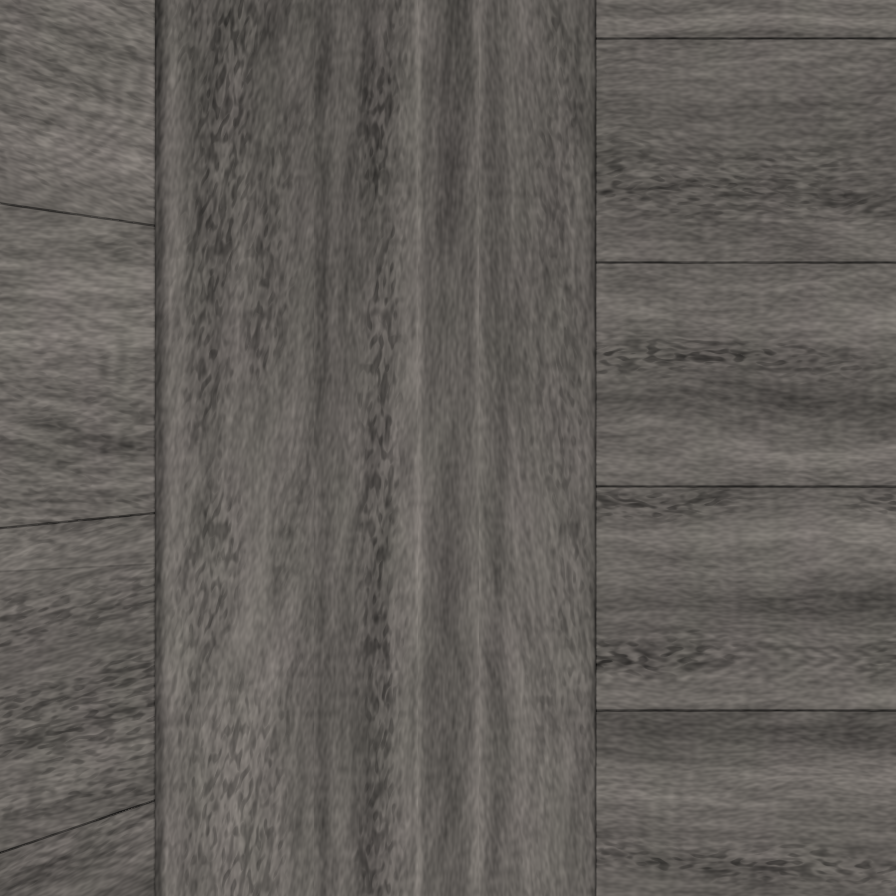
Give the GLSL for this texture, as a WebGL 1 fragment shader.

```glsl
precision highp float;

// Grey oak parquet: fanned boards on the left, a wide upright board in the
// centre and stacked level boards on the right. Stretched gradient noise gives
// grain and pores, soft bands give broad tones, and thin lines form the joints.

uniform vec2 u_resolution;

const float LEFT_JOINT = 0.173;
const float RIGHT_JOINT = 0.665;

vec2 hashGradient(vec2 cell) {
  float h = fract(sin(dot(cell, vec2(127.1, 311.7))) * 43758.55);
  return vec2(cos(h * 6.2832), sin(h * 6.2832));
}

float gradientNoise(vec2 p) {
  vec2 i = floor(p), f = fract(p);
  vec2 u = f * f * f * (f * (f * 6.0 - 15.0) + 10.0);
  vec2 e = vec2(1.0, 0.0);
  float a = dot(hashGradient(i), f);
  float b = dot(hashGradient(i + e.xy), f - e.xy);
  float c = dot(hashGradient(i + e.yx), f - e.yx);
  float d = dot(hashGradient(i + e.xx), f - e.xx);
  return mix(mix(a, b, u.x), mix(c, d, u.x), u.y);
}

// Soft bump around a centre line.
float band(float v, float centre, float width) {
  float d = (v - centre) / width;
  return exp(-d * d);
}

float joint(float dist, float width, float pixel) {
  return 1.0 - smoothstep(width - pixel, width + pixel, abs(dist));
}

// Grain coordinates: x runs along the fibres, y across them.
float fineGrain(vec2 g, float seed) {
  float warp = gradientNoise(g * vec2(3.0, 8.0) + seed);
  float streak = gradientNoise(vec2(g.x * 2.5, g.y * 42.0 + warp * 2.5) + seed);
  float fibre = gradientNoise(vec2(g.x * 18.0, g.y * 140.0 + warp * 4.0) + seed);
  float dust = gradientNoise(vec2(g.x * 95.0, g.y * 270.0) + seed);
  return 0.085 * streak + 0.065 * fibre + 0.075 * dust;
}

// Short dark flecks in two sizes, gathered into loose patches.
float pores(vec2 g, float seed) {
  float coarse = gradientNoise(vec2(g.x * 38.0, g.y * 115.0) + seed);
  float fine = gradientNoise(vec2(g.x * 62.0, g.y * 170.0) + seed * 2.0);
  float patches = gradientNoise(g * vec2(5.0, 18.0) + seed);
  return smoothstep(0.0, 0.35, max(coarse, fine)) * smoothstep(-0.5, 0.15, patches);
}

// Growth rings around a centre, stretched along the board.
float rings(vec2 p, vec2 centre, vec2 stretch, float frequency) {
  float wobble = gradientNoise(p * vec2(14.0, 22.0)) * 0.022;
  return sin((length((p - centre) * stretch) + wobble) * frequency);
}

float leftBoards(vec2 p, float pixel) {
  float pitch = 0.3625 - 0.242 * p.x;
  float board = (p.y - 0.048 - 0.34 * p.x) / pitch;
  float id = floor(board), v = board - id;
  float slope = 0.22 - 0.242 * id;
  vec2 g = vec2(p.x, p.y - slope * p.x);
  float rough = band(p.y, 0.23, 0.13);
  float tone = 0.432 + fineGrain(g, id * 17.3 + 5.0);
  float figure = rings(p, vec2(0.03, 0.61), vec2(0.6, 1.1), 360.0);
  figure = mix(figure, rings(p, vec2(0.02, 0.90), vec2(0.7, 1.0), 380.0), step(2.0, id));
  tone += 0.022 * figure * (1.0 - 0.6 * rough);
  tone -= (0.05 + 0.05 * rough) * pores(g, id * 9.1 + 2.0);
  tone -= 0.035 * rough + 0.07 * band(p.y, 0.02, 0.045);
  tone -= 0.06 * band(p.y, 0.69, 0.012) * band(p.x, 0.0, 0.06);
  tone += 0.035 * band(p.y, 0.82, 0.05) - 0.05 * band(p.y, 0.50, 0.025);
  tone += 0.035 * band(p.y, 0.65, 0.04) + 0.025 * band(p.y, 0.39, 0.02);
  tone -= 0.05 * joint(p.y - 0.362 - 0.05 * p.x, 0.0010, pixel);
  float edge = min(v, 1.0 - v) * pitch;
  return tone - 0.16 * joint(edge, 0.0013, pixel) - 0.03 * band(edge, 0.0, 0.006);
}

float centreBoard(vec2 p) {
  // Each upright strip has its own fibre lean.
  float lean = mix(0.17, 0.10, step(0.350, p.x));
  lean = mix(lean, 0.035, step(0.467, p.x));
  lean = mix(lean, -0.10, step(0.535, p.x));
  vec2 g = vec2(p.y, p.x - lean * (p.y - 0.5));
  float tone = 0.400 + 0.5 * fineGrain(p.yx, 31.0) + 0.8 * fineGrain(g, 47.0);
  float flecked = band(p.x, 0.262, 0.072) + band(p.x, 0.425, 0.026);
  flecked += 0.6 * band(p.x, 0.63, 0.05);
  tone -= 0.105 * flecked * pores(g, 13.0);
  // Broad upright light and shade.
  tone += 0.050 * band(p.x, 0.195, 0.013) + 0.085 * band(p.x, 0.467, 0.004);
  tone += 0.045 * band(p.x, 0.448, 0.014) + 0.055 * band(p.x, 0.534, 0.006);
  tone += 0.065 * band(p.x, 0.275, 0.05) * (1.0 - p.y);
  tone -= 0.055 * band(p.x, 0.360, 0.009) + 0.040 * band(p.x, 0.412, 0.012);
  tone -= 0.050 * band(p.x, 0.500, 0.022) + 0.040 * band(p.x, 0.556, 0.010);
  tone += 0.025 * band(p.x, 0.60, 0.04) - 0.045 * smoothstep(0.4, 1.0, p.y);
  tone -= 0.11 * band(p.x, LEFT_JOINT + 0.004, 0.006);
  return tone - 0.08 * band(p.x, RIGHT_JOINT, 0.005);
}

float rightBoards(vec2 p, float pixel) {
  float board = (p.y - 0.207) / 0.25;
  float id = floor(board), v = board - id;
  float bend = 0.012 * gradientNoise(vec2(p.x * 6.0, p.y * 9.0) + id);
  float y = p.y + bend;
  float tone = 0.402 + fineGrain(vec2(p.x, y), id * 23.7 + 71.0);
  // Pore rows and pointed figure follow the darker growth layers.
  float rows = band(y, 0.60, 0.018) + band(y, 0.438, 0.016) + band(y, 0.262, 0.021);
  rows += band(y, 0.035, 0.018) + 0.6 * band(y, 0.80, 0.05);
  float axis = mix(0.262, 0.80, step(2.0, id));
  float chevron = sin((p.x + 1.8 * abs(y - axis)) * 230.0 + bend * 500.0);
  tone -= (0.025 + 0.10 * rows) * pores(vec2(p.x, y), id * 7.7 + 3.0) + 0.022 * rows;
  tone += 0.035 * chevron * (band(y, 0.262, 0.022) + 0.6 * band(y, 0.80, 0.05));
  tone -= 0.085 * band(y, 0.555, 0.020) + 0.095 * band(y, 0.183, 0.021);
  tone -= 0.060 * band(y, 0.325, 0.020) + 0.025 * band(y, 0.83, 0.09);
  tone += 0.050 * band(y, 0.655, 0.025) + 0.040 * band(y, 0.49, 0.025);
  tone += 0.050 * band(y, 0.40, 0.018) + 0.045 * band(y, 0.125, 0.025);
  tone += 0.045 * band(y, 0.225, 0.012) + 0.035 * band(y, 0.98, 0.02);
  float edge = min(v, 1.0 - v) * 0.25;
  return tone - 0.17 * joint(edge, 0.0012, pixel) - 0.025 * band(edge, 0.0, 0.005);
}

void main() {
  vec2 p = gl_FragCoord.xy / u_resolution;
  float pixel = 0.7 / min(u_resolution.x, u_resolution.y);
  float tone = leftBoards(p, pixel);
  tone = mix(tone, centreBoard(p), smoothstep(-pixel, pixel, p.x - LEFT_JOINT));
  tone = mix(tone, rightBoards(p, pixel), smoothstep(-pixel, pixel, p.x - RIGHT_JOINT));
  tone -= 0.08 * joint(p.x - LEFT_JOINT, 0.0015, pixel);
  tone -= 0.09 * joint(p.x - RIGHT_JOINT, 0.0013, pixel);

  // Warm grey with a slight hue drift between fibres.
  float hue = 0.015 * gradientNoise(p * vec2(25.0, 9.0));
  gl_FragColor = vec4(tone * vec3(1.0 + hue, 0.958, 0.915 + hue), 1.0);
}
```
